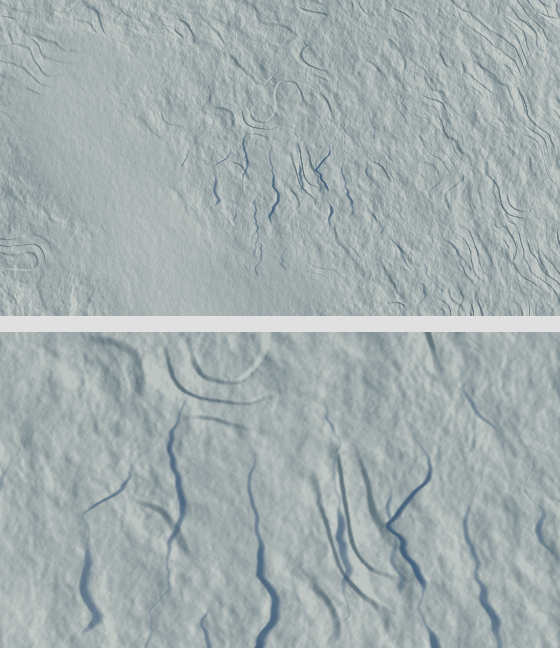
Top: the whole. Bottom: its middle third, enlarged.
Write a WebGL 1 fragment shader that draws this texture.

```glsl
precision highp float;
// Wind-carved snow field seen from above: soft drifts, fine ledges and blue shadowed cracks.
uniform vec2 u_resolution;

const vec3 SNOW = vec3(0.638, 0.681, 0.683);
const vec3 TONE_TINT = vec3(1.10, 0.96, 0.82);   // shade shifts red most, so dark turns blue
const vec3 DEEP_SHADOW = vec3(0.22, 0.34, 0.46);
const vec2 LIGHT = vec2(0.90, 0.35);
const float SAMPLE_STEP = 0.0028;
const float LUMP = 0.0038;
const float DRIFT = 0.0024;
const float GRAIN = 0.0007;
const float FINE_LEDGE = 0.0011;
const float BROAD_LEDGE = 0.0016;
const float CRACK_WIDTH = 0.013;
const float EDGE = 0.0026;

float hash(vec2 p) {
  vec3 q = fract(vec3(p.xyx) * 0.1031);
  q += dot(q, q.yzx + 33.33);
  return fract((q.x + q.y) * q.z);
}

float noise(vec2 p) {
  vec2 i = floor(p), f = fract(p);
  f = f * f * f * (f * (f * 6.0 - 15.0) + 10.0);
  return mix(mix(hash(i), hash(i + vec2(1.0, 0.0)), f.x),
             mix(hash(i + vec2(0.0, 1.0)), hash(i + 1.0), f.x), f.y);
}

float fbm(vec2 p) {
  float sum = 0.0, amp = 0.5;
  for (int i = 0; i < 4; i++) {
    sum += amp * noise(p);
    p = mat2(1.6, 1.2, -1.2, 1.6) * p + 7.3;
    amp *= 0.5;
  }
  return sum;
}

// Coordinates across (x) and along (y) the curving wind direction
vec2 windFlow(vec2 p) {
  return vec2(0.3 * p.x + 0.2 * p.x * p.x + 0.4 * p.y + 0.2 * p.y * p.y,
              0.6 * p.x - 0.8 * p.y);
}

// Distance to the smooth drift that descends through the left half
float driftDistance(vec2 p) {
  vec2 start = vec2(0.22, 0.66), span = vec2(0.42, -0.72);
  vec2 d = p - start;
  return length(d - span * clamp(dot(d, span) / dot(span, span), 0.0, 1.0));
}

// Slow rise, then a steep drop
float ledge(float u) {
  float f = fract(u);
  return f - smoothstep(0.78, 1.0, f);
}

float height(vec2 p) {
  vec2 warp = vec2(fbm(p * 6.0), fbm(p * 6.0 + 17.3)) - 0.47;
  vec2 q = windFlow(p) + 0.08 * warp;
  float rough = smoothstep(0.08, 0.38, driftDistance(p) + 0.25 * warp.x);
  rough *= smoothstep(0.02, 0.20, length((p - vec2(0.90, 0.10)) * vec2(0.7, 1.0)));
  rough *= mix(0.5, 1.0, smoothstep(0.04, 0.15, length((p - vec2(0.85, 0.49)) * vec2(1.4, 1.0))));

  // Short lumps, drifts along the wind and fine grain
  vec2 lumpy = p + 0.05 * warp;
  float h = LUMP * mix(0.2, 1.0, rough) * fbm(lumpy * vec2(23.0, 16.0));
  h += DRIFT * mix(0.3, 1.0, rough) * fbm(q * vec2(21.0, 10.0) + 9.0);
  h += GRAIN * mix(0.7, 1.0, rough) * fbm(p * vec2(82.0, 64.0));

  // Thin terraces towards the right and the upper left
  float upperLeft = (1.0 - smoothstep(0.10, 0.40, p.x)) * smoothstep(0.55, 0.80, p.y);
  float banded = max(smoothstep(1.15, 1.50, p.x), upperLeft);
  float patchy = smoothstep(0.40, 0.70, noise(q * vec2(15.0, 7.0) + 5.0));
  h += FINE_LEDGE * banded * patchy * ledge(q.x * 27.0 + 1.6 * noise(p * 13.0));

  // Broken wider ledges over all rough ground
  float broken = smoothstep(0.50, 0.80, noise(q * vec2(17.0, 11.0) + 31.0));
  h += BROAD_LEDGE * broken * rough * ledge(q.x * 15.0 + 2.4 * noise(p * 11.0 + 3.0));
  return h;
}

// Long central cracks, then short scattered ones: x is shadow, y is the lit lip
vec2 cracks(vec2 p) {
  vec2 result = vec2(0.0);
  for (int i = 0; i < 26; i++) {
    float id = float(i), minor = step(7.5, id), k = id / 7.0;
    float r1 = hash(vec2(id, 3.7)), r2 = hash(vec2(id, 9.1)), r3 = hash(vec2(id, 5.3));
    vec2 major = vec2(0.72 + 0.50 * k, 0.58 + 0.10 * (r1 - 0.5) - 0.24 * smoothstep(0.9, 1.0, k));
    vec2 top = mix(major, vec2(0.62 + 0.80 * r1, 0.16 + 0.50 * r2), minor);
    float fall = top.y - p.y;
    float s = fall / mix(0.20 + 0.14 * r2, 0.06 + 0.09 * r3, minor);
    float x = top.x + mix(-0.30, 0.40, (top.x - 0.70) / 0.5) * fall;
    x += 0.10 * (fbm(vec2(p.y * 11.0, id * 7.0)) - 0.47);
    float d = p.x - x;
    float taper = smoothstep(0.0, 0.25, s) * (1.0 - smoothstep(0.90, 1.0, s));
    float pinch = smoothstep(0.20, 0.85, noise(vec2(p.y * 24.0, id * 3.0)));
    float width = CRACK_WIDTH * taper * (0.15 + 0.85 * s) * pinch * mix(1.0, 0.6, minor);
    float strength = taper * mix(0.45, 1.0, r3) * mix(0.35, 1.0, pinch) * mix(1.0, 0.6, minor);
    float shade = smoothstep(-EDGE, EDGE * 0.4, d) * (1.0 - smoothstep(width * 0.5, width + EDGE, d));
    float lip = exp(-pow((d + 0.007) / 0.006, 2.0));
    result = max(result, strength * vec2(shade, lip));
  }
  return result;
}

void main() {
  vec2 p = gl_FragCoord.xy / u_resolution.y;
  float h = height(p);
  vec2 slope = vec2(height(p + vec2(SAMPLE_STEP, 0.0)), height(p + vec2(0.0, SAMPLE_STEP))) - h;
  float tone = clamp(dot(slope / SAMPLE_STEP, LIGHT), -0.22, 0.10);

  // Broad light and dark sweeps
  tone += 0.08 * (fbm(p * 2.2 + 4.0) - 0.47);
  tone += 0.02 * exp(-pow(driftDistance(p) / 0.12, 2.0));

  vec2 crack = cracks(p);
  vec3 color = SNOW + TONE_TINT * (tone + 0.04 * crack.y);
  gl_FragColor = vec4(mix(color, DEEP_SHADOW, 0.95 * crack.x), 1.0);
}
```
